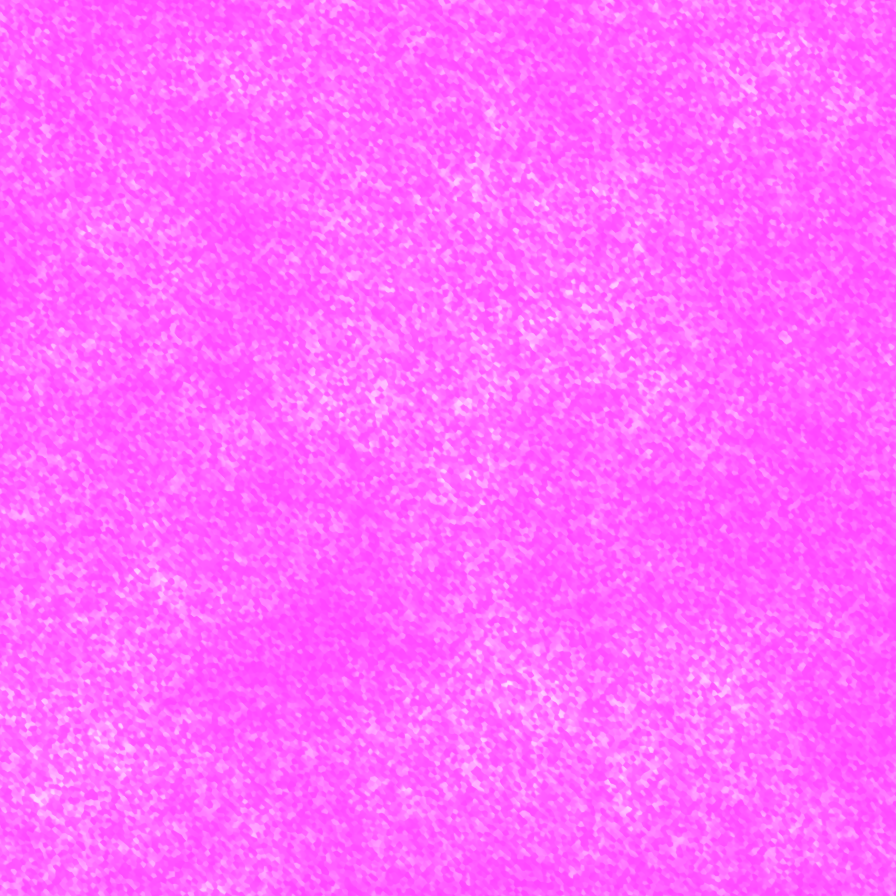
Give the GLSL for this texture, as a Shadertoy shader.

```glsl
// Mottled magenta felt: fine, slightly diagonal grain over faint cloudy patches.
// Soft cellular noise is layered from broad patches down to single grains,
// then an exponential tone curve gives a few bright flecks and many deep tones.

vec3 hash3(vec2 p) {
    vec3 q = fract(p.xyx * vec3(0.1031, 0.1030, 0.0973));
    q += dot(q, q.yxz + 33.33);
    return fract((q.xxy + q.yzz) * q.zyx);
}

// Cellular noise: random cell tones blended by distance, centred on zero
float softCells(vec2 p, float sharpness) {
    vec2 cell = floor(p);
    float tone = 0.0, total = 0.0;
    for (int y = -1; y <= 1; y++) {
        for (int x = -1; x <= 1; x++) {
            vec2 id = cell + vec2(x, y);
            vec3 rnd = hash3(id + 71.0);
            vec2 toSeed = id + 0.15 + 0.7 * rnd.xy - p;
            float weight = exp(-sharpness * dot(toSeed, toSeed));
            tone += weight * rnd.z;
            total += weight;
        }
    }
    return tone / total - 0.5;
}

// Irregular patches: octaves of cells, each turned and bent by sines
float clouds(vec2 uv) {
    const mat2 turn = mat2(0.8, 0.6, -0.6, 0.8);
    vec2 p = uv * 3.2 + 5.0;
    float sum = 0.0, amplitude = 1.33;
    for (int octave = 0; octave < 5; octave++) {
        vec2 bend = 0.22 * sin(p.yx * 2.3 + vec2(1.0, 4.0)) + 0.1 * sin(p.yx * 5.7);
        sum += amplitude * softCells(p + bend, 4.0);
        p = turn * p * 2.05 + 13.7;
        amplitude *= 0.82;
    }
    return sum;
}

// Short fibres leaning from upper left to lower right
float grain(vec2 uv) {
    vec2 along = vec2(uv.x - uv.y, uv.x + uv.y) * 0.7071 + 3.0;
    float fine = softCells(along * vec2(165.0, 215.0), 7.0);
    float coarse = softCells(along * vec2(95.0, 112.0) + 40.0, 5.0);
    return 3.7 * fine + 1.2 * coarse;
}

void mainImage(out vec4 fragColor, in vec2 fragCoord) {
    vec2 uv = fragCoord / iResolution.y;
    float tone = clouds(uv) + grain(uv);

    // Only green varies, from deep magenta to pale pink
    float paleness = 0.22 + 0.17 * exp(0.42 * tone);
    fragColor = vec4(1.0, min(paleness, 0.95), 1.0, 1.0);
}
```
